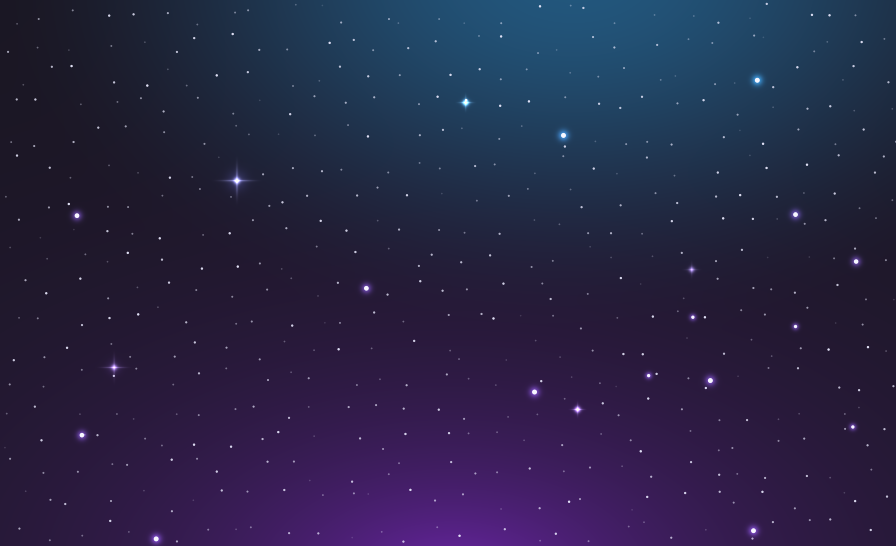
Give the GLSL for this background, as a Shadertoy shader.

```glsl
const float HALF_WIDTH = 0.8205;
const vec3 NIGHT = vec3(0.098, 0.088, 0.130);
const vec3 TEAL = vec3(0.135, 0.340, 0.490);
const vec3 VIOLET = vec3(0.390, 0.140, 0.610);
const vec3 CYAN_HALO = vec3(0.20, 0.62, 0.90);
const vec3 PURPLE_HALO = vec3(0.50, 0.32, 0.85);

// Position and core radius of the large round stars
const vec3 ORBS[15] = vec3[15](
    vec3(0.141, 0.605, 0.0043), vec3(0.671, 0.472, 0.0043),
    vec3(1.032, 0.752, 0.0045), vec3(1.387, 0.853, 0.0045),
    vec3(1.457, 0.607, 0.0043), vec3(1.568, 0.521, 0.0041),
    vec3(0.979, 0.282, 0.0045), vec3(1.301, 0.303, 0.0045),
    vec3(0.150, 0.203, 0.0042), vec3(0.286, 0.013, 0.0045),
    vec3(1.380, 0.028, 0.0044), vec3(1.269, 0.419, 0.0030),
    vec3(1.188, 0.312, 0.0030), vec3(1.457, 0.402, 0.0030),
    vec3(1.562, 0.218, 0.0030));

// Position, arm length and brightness of the cross-shaped stars
const vec4 SPARKLES[5] = vec4[5](
    vec4(0.434, 0.669, 0.050, 1.00), vec4(0.853, 0.812, 0.021, 1.00),
    vec4(0.209, 0.327, 0.036, 0.65), vec4(1.267, 0.506, 0.021, 0.50),
    vec4(1.058, 0.250, 0.019, 0.90));

vec3 hash3(vec2 cell) {
    vec3 q = fract(cell.xyx * vec3(0.1031, 0.1030, 0.0973));
    q += dot(q, q.yxz + 33.33);
    return fract((q.xxy + q.yzz) * q.zyx);
}

float disc(vec2 offset, float radius, float blur) {
    return 1.0 - smoothstep(radius - blur, radius + blur, length(offset));
}

float halo(vec2 offset, float radius) {
    return exp(-dot(offset, offset) / (radius * radius));
}

// Thin ray along x that tapers towards both ends
float ray(vec2 offset, float reach, float thickness) {
    float taper = max(1.0 - abs(offset.x) / reach, 0.0);
    return taper * taper * exp(-abs(offset.y) / thickness);
}

float sparkle(vec2 offset, float reach, float pixel) {
    float thickness = max(0.0014, 0.4 * pixel);
    float rays = ray(offset, reach, thickness) + ray(offset.yx, reach, thickness);
    return 0.8 * rays + halo(offset, 0.0045 + 0.02 * reach);
}

// One small star per cell, kept clear of the cell border
float starDust(vec2 p, float density, float pixel) {
    vec2 cell = floor(p * density);
    vec3 random = hash3(cell + 7.0);
    vec2 center = (cell + mix(vec2(0.12), vec2(0.88), random.xy)) / density;
    float brightness = mix(0.15, 0.95, random.z);
    float radius = mix(0.0014, 0.0022, random.z);
    return brightness * disc(p - center, radius, 0.6 * pixel);
}

vec3 sky(vec2 p) {
    float tealReach = length((p - vec2(1.05, 1.05)) / vec2(1.10, 0.68));
    float violetReach = length((p - vec2(0.83, -0.06)) * vec2(2.1, 3.7));
    vec3 color = mix(NIGHT, VIOLET, min(1.12 * exp(-violetReach), 1.0));
    return mix(color, TEAL, 1.0 - smoothstep(0.0, 1.0, tealReach));
}

vec3 haloTint(float height) {
    return mix(PURPLE_HALO, CYAN_HALO, smoothstep(0.60, 0.80, height));
}

void mainImage(out vec4 fragColor, in vec2 fragCoord) {
    float pixel = 1.0 / iResolution.y;
    vec2 p = (fragCoord - vec2(0.5 * iResolution.x, 0.0)) * pixel;
    p.x += HALF_WIDTH;

    vec3 color = sky(p);
    color = mix(color, vec3(0.92, 0.92, 1.0), starDust(p, 18.0, pixel));

    // Round stars with coloured halos
    for (int i = 0; i < 15; i++) {
        vec3 orb = ORBS[i];
        vec2 offset = p - orb.xy;
        color += 0.65 * haloTint(orb.y) * halo(offset, 2.1 * orb.z);
        color = mix(color, vec3(0.97, 0.97, 1.0), disc(offset, orb.z, 0.6 * pixel));
    }

    // Crosses with tapered rays
    for (int i = 0; i < 5; i++) {
        vec4 star = SPARKLES[i];
        vec2 offset = p - star.xy;
        vec3 tint = haloTint(star.y);
        color += star.w * mix(tint, vec3(1.0), 0.45) * sparkle(offset, star.z, pixel);
        color += 0.22 * star.w * tint * halo(offset, 0.35 * star.z);
    }

    fragColor = vec4(clamp(color, 0.0, 1.0), 1.0);
}
```
